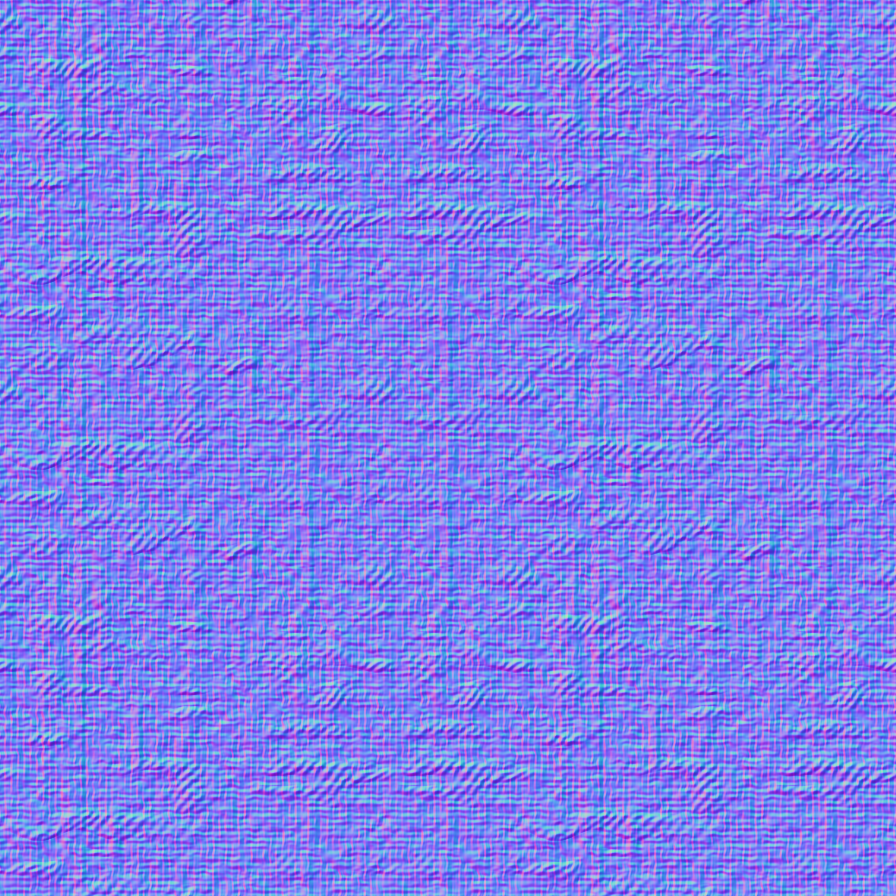
Reproduce this texture map procedurally as a WebGL 1 fragment shader.

```glsl
precision highp float;
// Tangent-space normal map of a coarse plain weave with raised, knotty slubs.
// A periodic height field, measured in threads, is differentiated into normals;
// the 60-thread tile restarts part-way across and down, with soft seams.

uniform vec2 u_resolution;

const float PI = 3.1415927;
const float TILE = 60.0; // threads per tile

float hash(vec2 p) {
  vec3 q = fract(vec3(p.xyx) * vec3(0.1031, 0.1030, 0.0973));
  q += dot(q, q.yzx + 33.33);
  return fract((q.x + q.y) * q.z);
}

// Value noise with a whole number of cells per tile
float tileNoise(vec2 p, vec2 cells) {
  vec2 q = p * cells / TILE;
  vec2 i = floor(q);
  vec2 f = q - i;
  f = f * f * (3.0 - 2.0 * f);
  vec2 a = mod(i, cells);
  vec2 b = mod(i + 1.0, cells);
  vec2 salt = cells.yx * 3.7;
  return mix(mix(hash(a + salt), hash(vec2(b.x, a.y) + salt), f.x),
             mix(hash(vec2(a.x, b.y) + salt), hash(b + salt), f.x), f.y);
}

// Warp and weft, uneven at every crossing and passing over by turns
float weave(vec2 p) {
  float warpSize = 0.1 + 1.8 * tileNoise(p, vec2(60.0, 56.0));
  float weftSize = 0.1 + 1.8 * tileNoise(p, vec2(56.0, 60.0));
  vec2 a = 2.0 * PI * p + 1.8 * vec2(tileNoise(p, vec2(20.0, 52.0)),
                                     tileNoise(p, vec2(52.0, 20.0)));
  float warp = sin(a.x) + 0.25 * sin(2.0 * a.x);
  float over = sin(0.5 * a.x) * sin(0.5 * a.y);
  return 0.048 * (warpSize * warp + weftSize * sin(a.y)) + 0.03 * over;
}

// Thick weft threads, knotted where they pass over, and long warp streaks
float slubs(vec2 p) {
  vec2 bent = p + vec2(0.0, 2.2 * tileNoise(p, vec2(10.0, 12.0)));
  float across = smoothstep(0.52, 1.0, tileNoise(bent, vec2(8.0, 29.0)));
  float upright = smoothstep(0.52, 1.0, tileNoise(p, vec2(33.0, 4.0)));
  float slant = PI * (p.x + p.y) + 5.0 * tileNoise(p, vec2(14.0, 16.0));
  float knots = 0.5 + 0.5 * cos(slant);
  return across * (0.25 + 0.28 * knots) + 0.3 * upright;
}

float height(vec2 p) {
  float grain = 0.42 * tileNoise(p, vec2(46.0, 48.0))
              + 0.16 * tileNoise(p, vec2(22.0, 28.0));
  return weave(p) + slubs(p) + grain;
}

vec2 slope(vec2 p) {
  vec2 e = vec2(0.08, 0.0);
  float h = height(p);
  return vec2(height(p + e.xy) - h, height(p + e.yx) - h) / e.x;
}

void main() {
  // Thread coordinates, counted from the top left
  vec2 uv = gl_FragCoord.xy / u_resolution;
  vec2 p = vec2(uv.x, 1.0 - uv.y) * vec2(142.0, 145.0);

  // Blend the tile with its restarted copy on either side of each seam
  vec2 restart = smoothstep(vec2(61.0, 65.0), vec2(65.0, 69.0), p);
  vec2 grad = vec2(0.0);
  for (int j = 0; j < 2; j++) {
    for (int i = 0; i < 2; i++) {
      vec2 side = vec2(float(i), float(j));
      vec2 share = mix(1.0 - restart, restart, side);
      float weight = share.x * share.y;
      if (weight > 0.0) grad += weight * slope(p - side * vec2(22.0, 30.0));
    }
  }

  // Red faces left, green faces up
  vec3 normal = normalize(vec3(1.15 * grad, 1.0));
  gl_FragColor = vec4(0.5 + vec3(0.5, 0.5, 0.475) * normal, 1.0);
}
```
